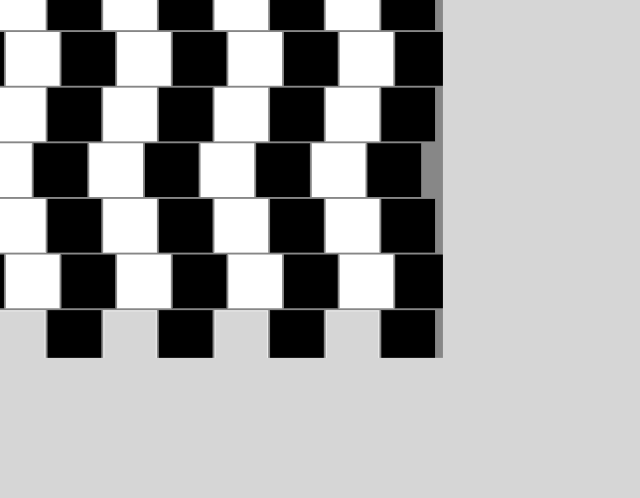
This pattern is drawn by a Shadertoy shader. Its source:

```glsl
// Cafe wall illusion: rows of alternating dark and light tiles, shifted by
// quarter tiles in a four-row cycle and split by thin grey mortar. The panel
// fills the upper left of a plain ground. Lengths are in canvas heights.

const vec3 GROUND = vec3(0.84);
const vec3 DARK   = vec3(0.0);
const vec3 LIGHT  = vec3(1.0);
const vec3 MORTAR = vec3(0.53);
const vec3 RIM    = vec3(0.93);

const float TILE         = 0.1117;   // side of a tile, mortar included
const vec2  GRID_ORIGIN  = vec2(0.0936, 0.3791);
const float PANEL_RIGHT  = 0.8894;
const float PANEL_BOTTOM = 0.2814;
const float ROW_SHIFT    = 0.25;     // in tiles
const float MORTAR_WIDTH = 0.034;    // in tiles
const float RIM_WIDTH    = 0.022;    // in tiles

// Coverage of the region where d is negative, over one pixel.
float coverage(float d, float pixel) {
    return clamp(0.5 - d / pixel, 0.0, 1.0);
}

// Distance to the nearest whole number.
float jointDistance(float x) {
    return 0.5 - abs(fract(x) - 0.5);
}

vec3 brickPanel(vec2 p, float pixel) {
    vec2 grid = (p - GRID_ORIGIN) / TILE;
    float row = floor(grid.y);

    // Triangle wave over the rows: right, centre, left, centre
    float shift = ROW_SHIFT * (abs(mod(row, 4.0) - 2.0) - 1.0);
    grid.x -= shift;
    float column = floor(grid.x);
    bool isDark = mod(column, 2.0) < 0.5;

    float joint = min(jointDistance(grid.x), jointDistance(grid.y));
    float gridPixel = pixel / TILE;
    float halfMortar = 0.5 * MORTAR_WIDTH;

    // The lowest row is open to the ground, with a pale rim in its gaps
    vec3 light = LIGHT;
    if (row < 0.0) {
        light = mix(GROUND, RIM, coverage(joint - halfMortar - RIM_WIDTH, gridPixel));
    }

    // A light tile cut by the right edge is left as bare mortar
    float tileEnd = GRID_ORIGIN.x + (column + 1.0 + shift) * TILE;
    if (tileEnd > PANEL_RIGHT) light = MORTAR;

    vec3 color = isDark ? DARK : light;
    return mix(color, MORTAR, coverage(joint - halfMortar, gridPixel));
}

void mainImage(out vec4 fragColor, in vec2 fragCoord) {
    float pixel = 1.0 / iResolution.y;
    vec2 p = fragCoord * pixel;

    // Clip the panel at its right and bottom edges
    float inside = coverage(p.x - PANEL_RIGHT, pixel)
                 * coverage(PANEL_BOTTOM - p.y, pixel);
    fragColor = vec4(mix(GROUND, brickPanel(p, pixel), inside), 1.0);
}
```
